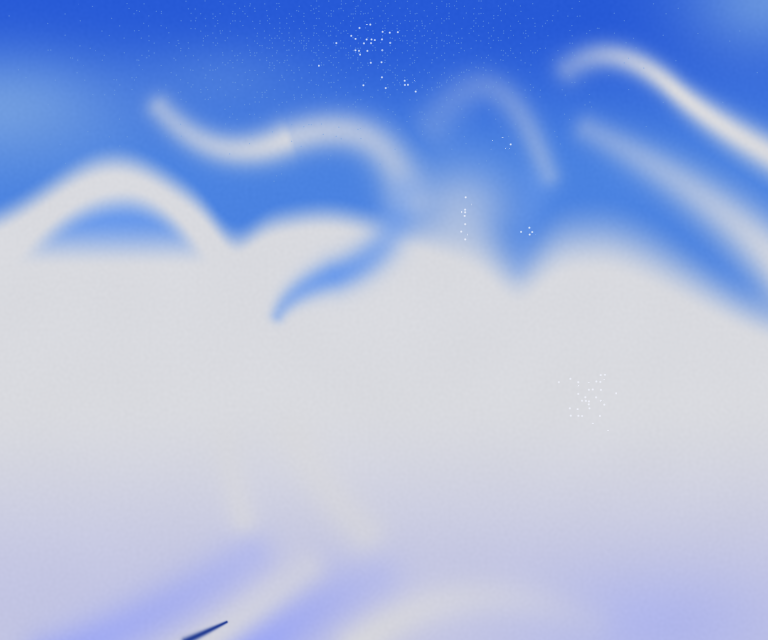
A Shadertoy shader for this background:

```glsl
// Soft silk backdrop: silver ribbons folding through blue above a pale lavender field.

const vec3 DEEP_BLUE = vec3(0.15, 0.35, 0.84);
const vec3 MID_BLUE = vec3(0.29, 0.51, 0.88);
const vec3 SKY_BLUE = vec3(0.46, 0.63, 0.88);
const vec3 RIBBON_BLUE = vec3(0.41, 0.60, 0.92);
const vec3 SILVER = vec3(0.85, 0.855, 0.875);
const vec3 WARM_SILVER = vec3(0.85, 0.85, 0.86);
const vec3 LAVENDER = vec3(0.76, 0.77, 0.89);
const vec3 VIOLET = vec3(0.58, 0.63, 0.97);
const vec3 INK = vec3(0.12, 0.22, 0.56);

vec2 hash2(vec2 p) {
    vec3 q = fract(p.xyx * vec3(0.1031, 0.1030, 0.0973));
    q += dot(q, q.yzx + 33.33);
    return fract((q.xx + q.yz) * q.zy);
}

float cornerSlope(vec2 cell, vec2 offset) {
    return dot(hash2(cell + offset) * 2.0 - 1.0, -offset);
}

float gradientNoise(vec2 p) {
    vec2 i = floor(p), f = fract(p);
    vec2 u = f * f * f * (f * (f * 6.0 - 15.0) + 10.0);
    vec4 g;
    for (int k = 0; k < 4; k++) {
        vec2 o = vec2(k & 1, k >> 1);
        g[k] = cornerSlope(i, o) + dot(hash2(i + o) * 2.0 - 1.0, f);
    }
    return mix(mix(g.x, g.y, u.x), mix(g.z, g.w, u.x), u.y);
}

// Elliptical glow with a Gaussian falloff.
float glow(vec2 p, vec2 center, vec2 size) {
    vec2 q = (p - center) / size;
    return exp(-dot(q, q));
}

float bump(float x, float center, float width) {
    float q = (x - center) / width;
    return exp(-q * q);
}

// Soft quadratic curve; width and opacity run from their x to their y value.
float stroke(vec2 p, vec2 a, vec2 b, vec2 c, vec2 width, vec2 opacity) {
    const int STEPS = 14;
    float best = 1e3, along = 0.0;
    vec2 from = a;
    for (int i = 1; i <= STEPS; i++) {
        float t = float(i) / float(STEPS);
        vec2 to = mix(mix(a, b, t), mix(b, c, t), t);
        vec2 d = to - from;
        float s = clamp(dot(p - from, d) / dot(d, d), 0.0, 1.0);
        float dist = length(p - from - d * s);
        if (dist < best) { best = dist; along = t + (s - 1.0) / float(STEPS); }
        from = to;
    }
    float q = best / mix(width.x, width.y, along);
    return exp(-q * q) * mix(opacity.x, opacity.y, along);
}

float horizon(float x) {
    return 0.635 + 0.115 * bump(x, 0.18, 0.15) - 0.035 * bump(x, 0.365, 0.04)
        + 0.03 * bump(x, 0.51, 0.10) - 0.05 * bump(x, 0.81, 0.05)
        - 0.135 * smoothstep(0.93, 1.25, x);
}

vec3 blueSky(vec2 p) {
    vec3 col = mix(MID_BLUE, DEEP_BLUE, smoothstep(0.72, 0.98, p.y));
    col = mix(col, SKY_BLUE, 0.9 * glow(p, vec2(0.0, 0.83), vec2(0.20, 0.09)));
    col = mix(col, SKY_BLUE, 0.8 * glow(p, vec2(1.2, 1.0), vec2(0.13, 0.09)));
    col = mix(col, SKY_BLUE, 0.3 * glow(p, vec2(0.35, 0.88), vec2(0.13, 0.06)));
    return mix(col, SILVER, 0.6 * glow(p, vec2(0.72, 0.67), vec2(0.08, 0.07)));
}

vec3 paleField(vec2 p) {
    vec3 col = mix(LAVENDER, SILVER, smoothstep(0.05, 0.38, p.y));
    float violet = stroke(p, vec2(0.08, -0.03), vec2(0.26, 0.04), vec2(0.39, 0.13), vec2(0.04), vec2(0.8, 0.35));
    violet = max(violet, stroke(p, vec2(0.38, -0.03), vec2(0.46, 0.04), vec2(0.58, 0.09), vec2(0.05), vec2(0.95, 0.3)));
    violet = max(violet, 0.4 * glow(p, vec2(1.03, 0.02), vec2(0.20, 0.09)));
    col = mix(col, VIOLET, violet);
    float warm = stroke(p, vec2(0.28, -0.03), vec2(0.39, 0.04), vec2(0.48, 0.11), vec2(0.028), vec2(0.9, 0.5));
    warm = max(warm, stroke(p, vec2(0.56, -0.01), vec2(0.72, 0.12), vec2(0.92, 0.03), vec2(0.035), vec2(0.9, 0.2)));
    warm = max(warm, stroke(p, vec2(0.46, 0.32), vec2(0.50, 0.24), vec2(0.57, 0.17), vec2(0.035), vec2(0.5, 0.6)));
    warm = max(warm, stroke(p, vec2(0.35, 0.32), vec2(0.36, 0.26), vec2(0.38, 0.19), vec2(0.025), vec2(0.3, 0.6)));
    return mix(col, WARM_SILVER, warm);
}

// One jittered speck per cell, kept where the density is high enough.
float specks(vec2 p, float cells, float density, float pixel) {
    vec2 id = floor(p * cells), jitter = hash2(id);
    float d = length(fract(p * cells) - 0.3 - 0.4 * jitter) / cells;
    float keep = step(1.0 - density, hash2(id + 71.0).x);
    return keep * (1.0 - smoothstep(0.0, 0.0012 + pixel, d));
}

void mainImage(out vec4 fragColor, in vec2 fragCoord) {
    vec2 p = fragCoord / iResolution.xy * vec2(1.2, 1.0);
    float pixel = 1.0 / iResolution.y;

    // Sky and field, joined along a soft horizon
    float softness = 0.028 + 0.035 * smoothstep(0.6, 0.8, p.x) * (1.0 - 0.5 * smoothstep(1.0, 1.2, p.x));
    float field = smoothstep(-softness, softness, horizon(p.x) - p.y);
    vec3 col = mix(blueSky(p), paleField(p), field);

    // Blue hollow under the left arch
    float side = p.x - 0.195;
    float dome = 0.685 - side * side * (side < 0.0 ? 3.7 : 6.0);
    float hollow = smoothstep(-0.022, 0.03, dome - p.y) * smoothstep(0.58, 0.66, p.y);
    col = mix(col, RIBBON_BLUE, hollow);

    // Silver ribbons
    float silver = stroke(p, vec2(0.25, 0.831), vec2(0.336, 0.734), vec2(0.445, 0.781), vec2(0.022, 0.03), vec2(0.55, 0.95));
    silver = max(silver, stroke(p, vec2(0.445, 0.781), vec2(0.602, 0.836), vec2(0.638, 0.688), vec2(0.03, 0.035), vec2(0.8, 0.6)));
    silver = max(silver, stroke(p, vec2(0.68, 0.81), vec2(0.78, 0.95), vec2(0.856, 0.727), vec2(0.035, 0.02), vec2(0.2, 0.4)));
    silver = max(silver, stroke(p, vec2(0.89, 0.894), vec2(0.961, 0.945), vec2(1.055, 0.859), vec2(0.025, 0.02), vec2(0.4, 1.0)));
    silver = max(silver, stroke(p, vec2(1.055, 0.859), vec2(1.117, 0.805), vec2(1.22, 0.75), vec2(0.02, 0.03), vec2(1.0)));
    silver = max(silver, stroke(p, vec2(0.92, 0.797), vec2(1.125, 0.695), vec2(1.234, 0.57), vec2(0.025, 0.05), vec2(0.35, 1.0)));
    col = mix(col, SILVER, silver);

    // Blue tail and streak crossing the horizon
    float tail = stroke(p, vec2(0.633, 0.70), vec2(0.617, 0.60), vec2(0.523, 0.57), vec2(0.03, 0.026), vec2(0.4, 0.95));
    tail = max(tail, stroke(p, vec2(0.523, 0.57), vec2(0.453, 0.547), vec2(0.434, 0.508), vec2(0.026, 0.012), vec2(0.95, 0.5)));
    tail = max(tail, stroke(p, vec2(0.84, 0.71), vec2(0.82, 0.65), vec2(0.81, 0.58), vec2(0.03, 0.015), vec2(0.4, 0.15)));
    col = mix(col, RIBBON_BLUE, tail);

    // Ink dash, sparkles and grain
    col = mix(col, INK, stroke(p, vec2(0.29, -0.002), vec2(0.325, 0.014), vec2(0.354, 0.028), vec2(0.006, 0.002), vec2(0.95)));
    float clusters = glow(p, vec2(0.64, 0.867), vec2(0.012)) + glow(p, vec2(0.785, 0.78), vec2(0.01))
        + glow(p, vec2(0.727, 0.65), vec2(0.006, 0.04)) + glow(p, vec2(0.92, 0.38), vec2(0.03))
        + glow(p, vec2(0.83, 0.637), vec2(0.012)) + 0.4 * glow(p, vec2(0.575, 0.92), vec2(0.04));
    col = mix(col, vec3(0.95, 0.96, 1.0), 0.85 * specks(p, 170.0, 0.45 * clusters, pixel));
    float dust = 0.22 * glow(p, vec2(0.55, 0.95), vec2(0.28, 0.12));
    col = mix(col, SKY_BLUE, 0.45 * specks(p + 3.0, 260.0, dust, 0.5 * pixel));
    col += 0.012 * gradientNoise(p * 160.0) + 0.008 * gradientNoise(p * 9.0);

    fragColor = vec4(clamp(col, 0.0, 1.0), 1.0);
}
```
